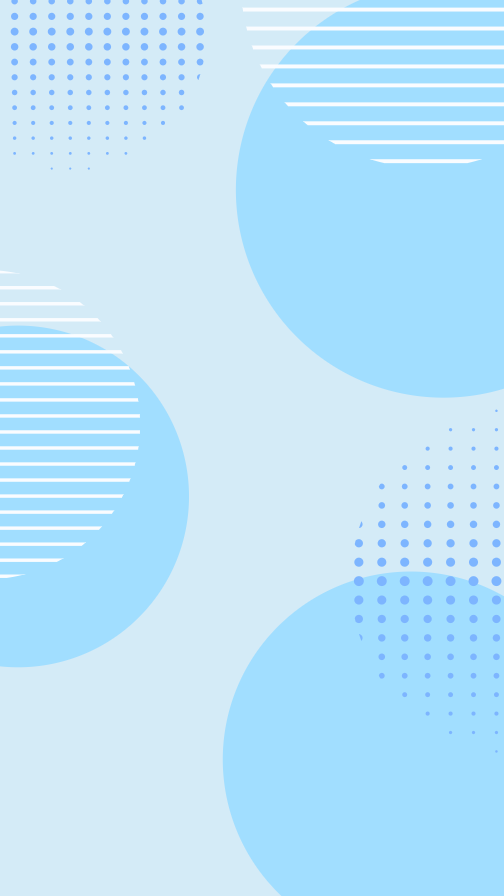
This background is drawn by a Shadertoy shader. Its source:

```glsl
// Coverage of a shape from its signed distance, one pixel wide at the edge
float fill(float dist) {
    return clamp(0.5 - dist * iResolution.x, 0.0, 1.0);
}

float disc(vec2 p, vec2 center, float radius) {
    return length(p - center) - radius;
}

// Horizontal bars through height start, cut to a disc
float stripes(vec2 p, vec2 center, float radius, float start, float gap, float halfWidth) {
    float y = p.y - start;
    float bar = abs(y - gap * round(y / gap)) - halfWidth;
    return fill(max(bar, disc(p, center, radius)));
}

// Dot grid cut to a disc; dots shrink away from its middle row
float halftone(vec2 p, vec2 center, float radius, vec2 start, vec2 gap, float dotSize) {
    vec2 cell = start + gap * round((p - start) / gap);
    float size = dotSize - 0.022 * abs(cell.y - center.y);
    return fill(max(disc(p, cell, size), disc(p, center, radius)));
}

void mainImage(out vec4 fragColor, in vec2 fragCoord) {
    // Canvas width is one unit, y runs down from the top edge
    vec2 p = vec2(fragCoord.x, iResolution.y - fragCoord.y) / iResolution.x;

    vec3 paleBlue = vec3(0.83, 0.92, 0.97);
    vec3 skyBlue = vec3(0.63, 0.87, 1.0);
    vec3 dotBlue = vec3(0.49, 0.71, 1.0);
    vec3 white = vec3(0.98, 0.99, 1.0);

    // Large discs
    float discs = disc(p, vec2(0.880, 0.377), 0.412);
    discs = min(discs, disc(p, vec2(0.036, 0.985), 0.339));
    discs = min(discs, disc(p, vec2(0.815, 1.507), 0.373));
    vec3 color = mix(paleBlue, skyBlue, fill(discs));

    // Striped discs
    float bars = stripes(p, vec2(0.845, -0.034), 0.367, 0.0190, 0.0376, 0.0039);
    bars = max(bars, stripes(p, vec2(-0.029, 0.8426), 0.307, 0.5391, 0.0318, 0.0034));
    color = mix(color, white, bars);

    // Dotted discs
    float dots = halftone(p, vec2(0.139, 0.069), 0.270, vec2(0.029, 0.0023), vec2(0.0368, 0.0302), 0.0079);
    dots = max(dots, halftone(p, vec2(1.042, 1.153), 0.346, vec2(0.985, 1.153), vec2(0.0455, 0.03755), 0.0098));
    color = mix(color, dotBlue, dots);

    fragColor = vec4(color, 1.0);
}
```
